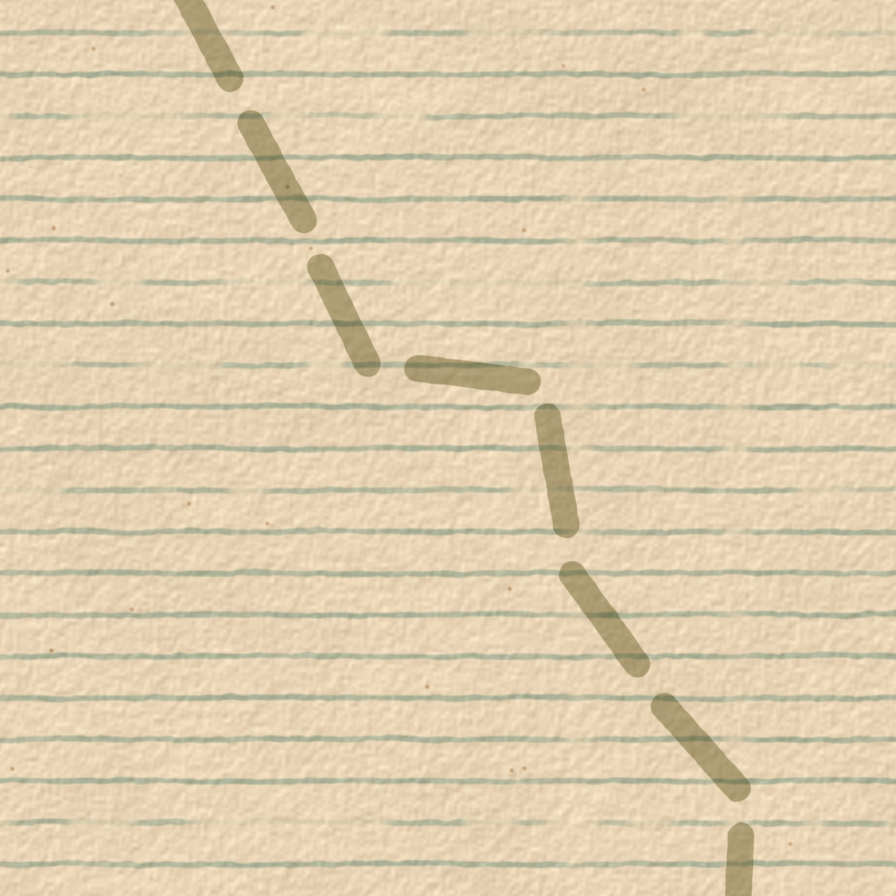
Reproduce this background procedurally as a Shadertoy shader.

```glsl
float hash(vec2 p) {
    vec3 q = fract(p.xyx * 0.1031);
    q += dot(q, q.yzx + 33.33);
    return fract((q.x + q.y) * q.z);
}

float noise(vec2 p) {
    vec2 cell = floor(p), f = fract(p);
    f = f * f * (3.0 - 2.0 * f);
    return mix(mix(hash(cell), hash(cell + vec2(1, 0)), f.x),
               mix(hash(cell + vec2(0, 1)), hash(cell + vec2(1, 1)), f.x), f.y);
}

float paperHeight(vec2 p) {
    return 0.6 * noise(p * 120.0 + 40.0) + 0.4 * noise(p * 230.0 + 90.0);
}

float segmentDistance(vec2 p, vec2 a, vec2 b) {
    vec2 ab = b - a;
    return length(p - a - ab * clamp(dot(p - a, ab) / dot(ab, ab), 0.0, 1.0));
}

// Ink coverage of the ruled lines, counted from the top
float ruledInk(vec2 p, float pixel) {
    float spacing = 0.0464;
    float row = floor((0.9635 - p.y) / spacing + 0.5);
    float wobble = 0.0022 * (noise(vec2(p.x * 14.0, row * 7.0 + 50.0)) - 0.5)
                 + 0.0018 * (noise(vec2(p.x * 70.0, row * 9.0 + 80.0)) - 0.5);
    float d = abs(p.y - 0.9635 + row * spacing - wobble);
    float halfWidth = 0.0031 + 0.0016 * (noise(p * vec2(90.0, 140.0) + 20.0) - 0.5);
    float ink = 1.0 - smoothstep(halfWidth - 0.0012 - pixel * 0.5, halfWidth + 0.0012 + pixel * 0.5, d);

    // Some rows are broken, and two creases rub the ink away
    float phase = mod(row, 6.0);
    bool worn = (row < 9.0 && (phase == 0.0 || phase == 2.0)) || row == 11.0 || row == 19.0;
    float patch1 = noise(vec2(p.x * 22.0 + 5.0, row * 11.0 + 60.0));
    float fade = mix(0.75, 1.0, patch1);
    if (worn) fade *= mix(0.2, 0.85, smoothstep(0.25, 0.6, patch1));
    float crease = exp(-pow((p.x - 0.645) / 0.018, 2.0)) + exp(-pow((p.x - 0.82) / 0.014, 2.0));
    fade *= 1.0 - 0.75 * crease * smoothstep(0.25, 0.7, hash(vec2(row + 30.0, 4.0)));
    return ink * fade;
}

// Ink coverage of the dashed trail; each entry holds two end points
float trailInk(vec2 p, float pixel) {
    vec4 dashes[8] = vec4[8](
        vec4(0.200, 1.020, 0.257, 0.912), vec4(0.280, 0.862, 0.339, 0.754),
        vec4(0.358, 0.702, 0.410, 0.594), vec4(0.466, 0.589, 0.589, 0.574),
        vec4(0.611, 0.535, 0.632, 0.414), vec4(0.639, 0.359, 0.711, 0.259),
        vec4(0.741, 0.212, 0.823, 0.120), vec4(0.827, 0.067, 0.823, -0.020));
    float d = 1.0;
    for (int i = 0; i < 8; i++) d = min(d, segmentDistance(p, dashes[i].xy, dashes[i].zw));
    d += 0.0012 * (noise(p * 110.0) - 0.5);
    return 1.0 - smoothstep(-pixel, pixel, d - 0.0148);
}

void mainImage(out vec4 fragColor, in vec2 fragCoord) {
    vec2 p = fragCoord / iResolution.y;
    float pixel = 1.0 / iResolution.y;

    // Paper with soft mottling
    vec3 color = vec3(0.910, 0.832, 0.708);
    color += 0.02 * (noise(p * 9.0) - 0.5) + 0.025 * (noise(p * 45.0) - 0.5);

    // Sparse brown flecks
    vec2 fleckCell = floor(p * 45.0);
    vec2 fleckCenter = 0.25 + 0.5 * vec2(hash(fleckCell + 7.0), hash(fleckCell + 19.0));
    float fleck = 1.0 - smoothstep(0.04, 0.16, length(fract(p * 45.0) - fleckCenter));
    color = mix(color, vec3(0.70, 0.53, 0.36), 0.6 * fleck * step(0.985, hash(fleckCell + 3.0)));

    // Ruled lines, then the translucent trail over them
    color = mix(color, vec3(0.655, 0.685, 0.585), ruledInk(p, pixel));
    float trail = trailInk(p, pixel);
    color *= mix(vec3(1.0), vec3(0.745, 0.737, 0.635), trail);

    // Raised grain lit from the upper left
    float relief = paperHeight(p) - paperHeight(p + vec2(-0.003, 0.004));
    color += relief * vec3(0.120, 0.125, 0.130) * (1.0 - 0.45 * trail);

    fragColor = vec4(clamp(color, 0.0, 1.0), 1.0);
}
```
